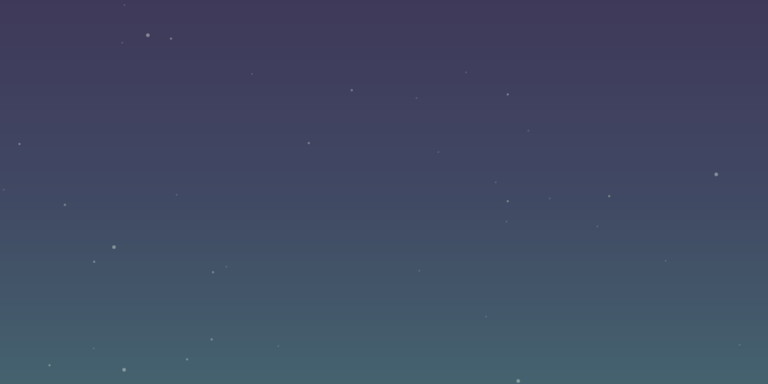
Reproduce this background procedurally as a Shadertoy shader.

```glsl
// Muted dusk sky: a violet-to-teal vertical gradient with sparse, faint stars.

const vec3 SKY_TOP    = vec3(0.246, 0.222, 0.350);
const vec3 SKY_MIDDLE = vec3(0.252, 0.283, 0.387);
const vec3 SKY_BOTTOM = vec3(0.270, 0.385, 0.435);
const vec3 STAR_COLOR = vec3(0.80, 0.86, 0.82);

// Star sizes are fractions of the canvas height.
const int   LARGE_COUNT   = 5;
const int   MEDIUM_COUNT  = 13;
const int   SMALL_COUNT   = 20;
const float LARGE_RADIUS  = 0.0045;
const float MEDIUM_RADIUS = 0.0026;
const float SMALL_RADIUS  = 0.0018;
const float LARGE_ALPHA   = 0.50;
const float MEDIUM_ALPHA  = 0.42;
const float SMALL_ALPHA   = 0.22;

vec2 hash2(float n) {
    vec3 p = fract(vec3(n) * vec3(0.1031, 0.1030, 0.0973));
    p += dot(p, p.yzx + 33.33);
    return fract((p.xx + p.yz) * p.zy);
}

// Two linear ramps that meet at half height.
vec3 skyColor(float height) {
    vec3 lower = mix(SKY_BOTTOM, SKY_MIDDLE, clamp(height * 2.0, 0.0, 1.0));
    return mix(lower, SKY_TOP, clamp(height * 2.0 - 1.0, 0.0, 1.0));
}

// Coverage of one layer of randomly placed, soft-edged discs.
float starLayer(vec2 p, float aspect, int count, float radius, float seed) {
    float pixel = 1.0 / iResolution.y;
    float coverage = 0.0;
    for (int i = 0; i < count; i++) {
        vec2 center = hash2(seed + float(i) * 7.31) * vec2(aspect, 1.0);
        float dist = length(p - center) - radius;
        coverage = max(coverage, 1.0 - smoothstep(-pixel, pixel, dist));
    }
    return coverage;
}

void mainImage(out vec4 fragColor, in vec2 fragCoord) {
    vec2 p = fragCoord / iResolution.y;
    float aspect = iResolution.x / iResolution.y;

    // Stars, from large to small
    float large  = starLayer(p, aspect, LARGE_COUNT, LARGE_RADIUS, 11.0);
    float medium = starLayer(p, aspect, MEDIUM_COUNT, MEDIUM_RADIUS, 137.0);
    float small  = starLayer(p, aspect, SMALL_COUNT, SMALL_RADIUS, 419.0);
    float glow = max(large * LARGE_ALPHA,
                     max(medium * MEDIUM_ALPHA, small * SMALL_ALPHA));

    // Composite over the sky
    vec3 color = mix(skyColor(p.y), STAR_COLOR, glow);
    fragColor = vec4(color, 1.0);
}
```
